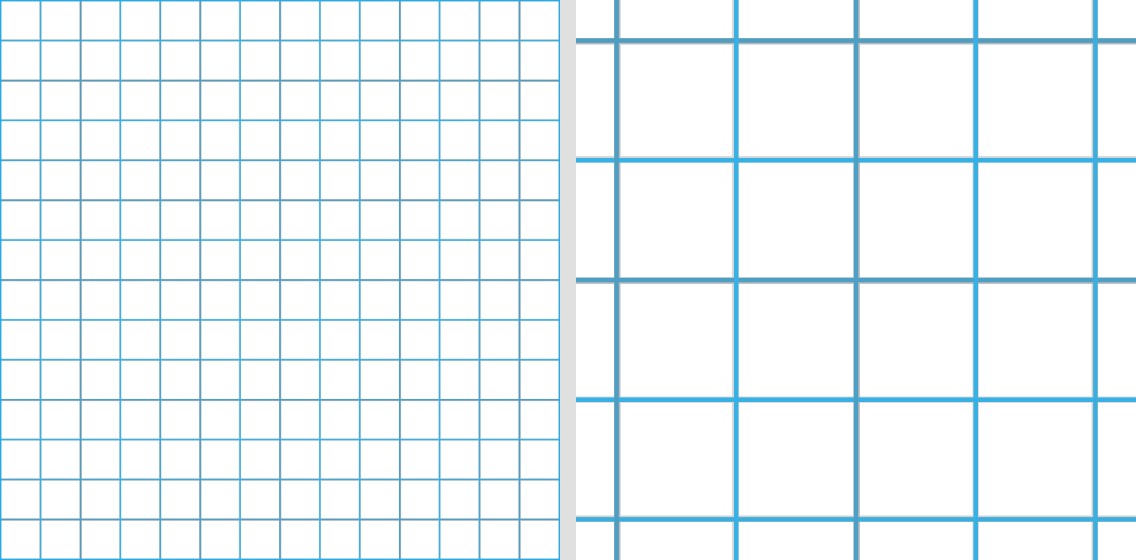
Left, the full canvas; right, a detail of the centre.
Give the GLSL for this pattern, as a WebGL 2 fragment shader.

```glsl
#version 300 es
precision highp float;
// White graph paper: a square grid of thin blue lines with uneven grey fringes.

#define CELLS 14.0          // repeats across and down
#define MARGIN 0.0012       // centre of the outer lines from the canvas edge
#define CORE_WIDTH 0.0027   // blue part of a line
#define FRINGE_WIDTH 0.0038 // grey part beneath it
#define FRINGE_SHIFT 0.0006 // largest sideways offset of the fringe
#define FRINGE_ALPHA 0.75
#define BEAT 0.375          // step of the tone cycle from line to line

uniform vec2 u_resolution;
out vec4 fragColor;

const vec3 PAPER = vec3(1.0);
const vec3 BRIGHT_BLUE = vec3(0.22, 0.69, 0.89);
const vec3 DULL_BLUE = vec3(0.31, 0.62, 0.76);
const vec3 BORDER_BLUE = vec3(0.16, 0.66, 0.91);
const vec3 FRINGE_GREY = vec3(0.62, 0.64, 0.65);
const float TAU = 6.28319;

// Share of a pixel covered by a band of the given width.
float bandCoverage(float offset, float width, float pixel) {
    float upper = min(offset + 0.5 * pixel, 0.5 * width);
    float lower = max(offset - 0.5 * pixel, -0.5 * width);
    return clamp((upper - lower) / pixel, 0.0, 1.0);
}

// Nearest grid line along one axis: rgb is its ink, a its coverage.
// The fringe coverage is returned separately.
vec4 gridLine(float position, float pixel, out float fringe) {
    float pitch = (1.0 - 2.0 * MARGIN) / CELLS;
    float index = clamp(round((position - MARGIN) / pitch), 0.0, CELLS);
    float offset = position - MARGIN - index * pitch;
    bool border = index < 0.5 || index > CELLS - 0.5;

    // Tone and fringe side drift cyclically between neighbouring lines.
    float phase = fract(index * BEAT);
    float dullness = smoothstep(0.25, 0.7, phase);
    float shift = -FRINGE_SHIFT * sin(TAU * phase);
    float strength = border ? 0.0 : FRINGE_ALPHA * mix(0.6, 1.0, dullness);

    fringe = strength * bandCoverage(offset - shift, FRINGE_WIDTH, pixel);
    vec3 ink = border ? BORDER_BLUE : mix(BRIGHT_BLUE, DULL_BLUE, dullness);
    return vec4(ink, bandCoverage(offset, CORE_WIDTH, pixel));
}

void main() {
    vec2 uv = gl_FragCoord.xy / u_resolution;
    vec2 pixel = 1.0 / u_resolution;

    // Rows are counted from the top, columns from the left.
    float columnFringe, rowFringe;
    vec4 column = gridLine(uv.x, pixel.x, columnFringe);
    vec4 row = gridLine(1.0 - uv.y, pixel.y, rowFringe);

    // Grey fringes lie below the blue cores.
    vec3 color = mix(PAPER, FRINGE_GREY, max(columnFringe, rowFringe));
    color = mix(color, row.rgb, row.a);
    color = mix(color, column.rgb, column.a);

    fragColor = vec4(color, 1.0);
}
```
